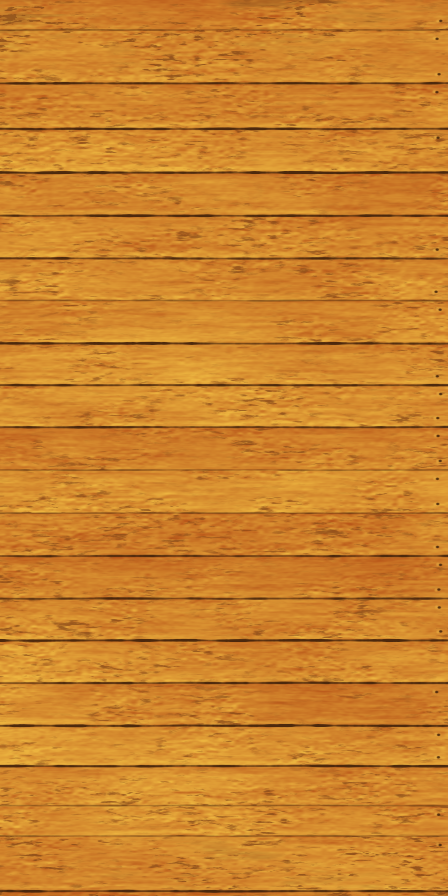
Give the GLSL for this texture, as a Shadertoy shader.

```glsl
// Wall of horizontal amber wooden boards with dark seams, rough grain and nails

float hash(vec2 p) {
    vec3 q = fract(p.xyx * 0.1031);
    q += dot(q, q.yzx + 33.33);
    return fract((q.x + q.y) * q.z);
}

float noise(vec2 p) {
    vec2 i = floor(p), f = fract(p);
    f = f * f * (3.0 - 2.0 * f);
    return mix(mix(hash(i), hash(i + vec2(1, 0)), f.x),
               mix(hash(i + vec2(0, 1)), hash(i + vec2(1, 1)), f.x), f.y);
}

float fbm(vec2 p) {
    float sum = 0.0, amp = 0.5;
    for (int i = 0; i < 4; i++) {
        sum += amp * noise(p);
        p = p * 2.03 + 17.7;
        amp *= 0.5;
    }
    return sum;
}

// Depth of seam k below the top edge: even pitch, pulled up near both ends
float seamDepth(float k) {
    float toEnd = min(abs(k), abs(k - 19.0));
    return 0.1021 + 0.0948 * k + 0.004 * (hash(vec2(k, 3.0)) - 0.5) - 0.036 * exp(-1.3 * toEnd);
}

// Darkness of seam k: a few joints are tight and almost vanish
float seamStrength(float k) {
    float toTight = min(min(abs(k), abs(k - 6.0)), min(abs(k - 10.5), abs(k - 18.5)));
    return toTight < 0.6 ? 0.4 : 0.75 + 0.25 * hash(vec2(k, 9.0));
}

// Carved height of the wood surface: short chips and thin fibres
float relief(vec2 p) {
    return 0.6 * fbm(p * vec2(34.0, 80.0)) + 0.55 * noise(p * vec2(75.0, 170.0));
}

// Dark line with soft edges and uneven width, s is the signed distance below the seam
float seamLine(float s, float strength, float wear, float px) {
    float halfWidth = (0.0006 + 0.0014 * strength) * wear;
    return strength * (1.0 - smoothstep(halfWidth - 0.5 * px, halfWidth + px, abs(s)));
}

void mainImage(out vec4 fragColor, in vec2 fragCoord) {
    vec2 uv = fragCoord / iResolution.xy;
    vec2 p = vec2(uv.x, 2.0 - 2.0 * uv.y);
    float px = 2.0 / iResolution.y;

    // Board under this point, and distances to its two seams
    float depth = p.y + 0.0012 * (noise(vec2(p.x * 12.0, p.y * 3.0)) - 0.5);
    float k = floor((depth - 0.1021) / 0.0948);
    if (depth > seamDepth(k + 1.0)) k += 1.0;
    if (depth < seamDepth(k)) k -= 1.0;
    float below = depth - seamDepth(k);
    float above = seamDepth(k + 1.0) - depth;
    float tone = hash(vec2(k, 21.0));

    // Grain: bent streaks lit from above, rougher in some areas of each board
    vec2 g = p + vec2(3.7 * k, 0.0);
    g.y += 0.012 * (fbm(g * vec2(7.0, 14.0)) - 0.5);
    float rough = 0.5 + smoothstep(0.32, 0.62, fbm(g * vec2(8.0, 22.0) + 200.0));
    float lit = relief(g) - relief(g + vec2(0.002, 0.0045));
    float streak = fbm(g * vec2(9.0, 140.0) + 40.0);
    float fleck = noise(g * vec2(85.0, 230.0) + 300.0);
    float patches = fbm(g * vec2(7.0, 24.0) + 80.0);
    float broad = fbm(p * vec2(2.5, 5.0) + 60.0);
    float light = 0.5 + rough * (0.6 * lit + 0.4 * (fleck - 0.5)) + 0.9 * (streak - 0.47)
                + 0.4 * (patches - 0.47) + 0.85 * (broad - 0.47) + 0.4 * (tone - 0.5);

    // Arched growth rings on some boards
    vec2 ring = vec2((p.x - 0.22 - 0.2 * hash(vec2(k, 5.0))) * 0.16, 0.5 * (below - above));
    float arch = sin(650.0 * length(ring) + 6.0 * patches);
    light += 0.13 * arch * step(0.5, hash(vec2(k, 13.0))) * exp(-900.0 * dot(ring, ring));

    // Bright worn lip above each seam, shade beneath it
    float strengthAbove = seamStrength(k), strengthBelow = seamStrength(k + 1.0);
    light += 0.35 * strengthBelow * exp(-pow((above - 0.008) / 0.006, 2.0));
    light -= 0.35 * strengthAbove * exp(-below / 0.014);

    vec3 color = mix(vec3(0.78, 0.44, 0.14), vec3(0.895, 0.65, 0.225), clamp(light, -0.45, 1.25));

    // Fine dark scratches, thicker in rough areas and on the end boards
    float weathered = smoothstep(0.8, 1.0, abs(p.y - 1.0));
    float fibre = smoothstep(0.53, 0.78, fbm(g * vec2(34.0, 170.0) + 130.0));
    float scratch = fibre * (rough - 0.32) * (0.6 + 0.5 * weathered);
    float stain = 0.45 * weathered * smoothstep(0.48, 0.75, patches) * smoothstep(0.38, 0.65, streak);
    color = mix(color, vec3(0.51, 0.27, 0.09), min(scratch + stain, 0.75));

    // Seams, worn unevenly along their length
    float wear = 0.45 + 1.15 * fbm(vec2(p.x * 28.0, floor(p.y / 0.0948 + 0.45) * 7.0));
    float seam = max(seamLine(below, strengthAbove, wear, px), seamLine(above, strengthBelow, wear, px));
    color = mix(color, vec3(0.27, 0.14, 0.045), min(seam * wear, 0.95));

    // Small nails by the right edge, some of them missing
    float side = step(below, above);
    vec2 nail = vec2(p.x - 0.978 - 0.012 * (hash(vec2(k, 40.0 + side)) - 0.5), min(below, above) - 0.02);
    float nailed = step(0.42, hash(vec2(k, 31.0 + side)));
    float glint = 1.0 - smoothstep(0.001, 0.006, length(nail + vec2(0.006, 0.001)));
    float head = 1.0 - smoothstep(0.001, 0.002 + px, length(nail * vec2(0.75, 1.0)));
    color = mix(color, vec3(0.93, 0.72, 0.28), 0.5 * nailed * glint);
    color = mix(color, vec3(0.25, 0.13, 0.04), 0.85 * nailed * head);

    fragColor = vec4(color, 1.0);
}
```
